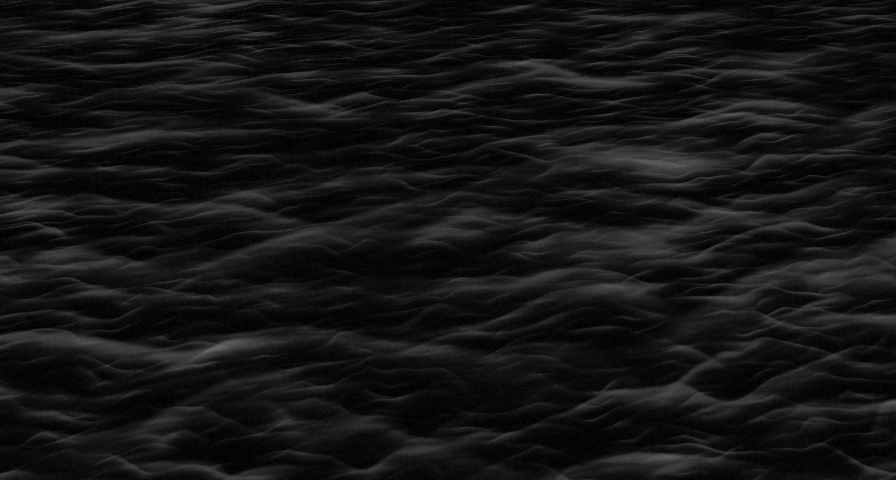
This texture is drawn by a WebGL 1 fragment shader. Its source:

```glsl
precision highp float;
// Dark, nearly black sea at night: wind waves with thin grey crests receding in perspective.

uniform vec2 u_resolution;

#define HORIZON 2.2        // height of the vanishing line
#define WAVE_SCALE vec2(3.8, 17.5)
#define NEAR_BEND 1.3      // bending of the crests at the bottom
#define FAR_BEND 0.75      // and at the top
#define LAYER_STEP 1.5     // size ratio of successive wave layers
#define LAYER_FADE 0.86
#define SWELL 0.75         // strength of the broad light bands
#define STREAKS 0.55
#define CONTRAST 1.3
#define TROUGH_GREY 0.018
#define CREST_GREY 1.0
#define GRAIN 0.026

float hash(vec2 p) {
  return fract(sin(dot(p, vec2(127.1, 311.7))) * 43758.5453);
}

float gradientDot(vec2 cell, vec2 offset) {
  float angle = 6.2832 * hash(cell);
  return dot(vec2(cos(angle), sin(angle)), offset);
}

// Gradient noise, roughly -0.7 to 0.7
float noise(vec2 p) {
  vec2 i = floor(p), f = fract(p);
  vec2 u = f * f * f * (f * (f * 6.0 - 15.0) + 10.0);
  vec2 e = vec2(1.0, 0.0);
  float low = mix(gradientDot(i, f), gradientDot(i + e, f - e), u.x);
  float high = mix(gradientDot(i + e.yx, f - e.yx), gradientDot(i + 1.0, f - 1.0), u.x);
  return mix(low, high, u.y);
}

// Rows of wavy crests: light swells up to each crest, then drops quickly behind it
float crestRows(vec2 s, float bend) {
  float phase = s.y + bend * noise(s * vec2(0.6, 0.35));
  phase += 0.3 * bend * noise(s * vec2(1.5, 0.5) + 31.0);
  float row = floor(phase), f = phase - row;
  float front = smoothstep(0.0, 0.9, f);
  float back = 1.0 - smoothstep(0.86, 1.0, f);
  float along = noise(vec2(s.x * 0.75 + 3.3 * row, row * 5.37 + 0.4));
  float strength = smoothstep(-0.3, 0.5, along);
  float sharp = mix(2.0, 6.0, hash(vec2(row, 4.0)));
  float glint = 0.6 * strength * pow(front, 30.0);
  return (pow(front, sharp) + glint) * back * strength;
}

// Layers from long waves to ripples, each with its own slant
float waves(vec2 q, float bend) {
  float light = 0.0, total = 0.0, amp = 1.0;
  for (int i = 0; i < 6; i++) {
    float layer = float(i);
    float slant = 0.18 + 0.4 * cos(2.4 * layer);
    vec2 s = vec2(q.x, q.y - slant * q.x) + 17.3 * layer;
    light += amp * crestRows(s, bend);
    total += amp;
    amp *= LAYER_FADE;
    q *= LAYER_STEP;
  }
  return light / total;
}

void main() {
  vec2 p = gl_FragCoord.xy / u_resolution.y;
  float centre = 0.5 * u_resolution.x / u_resolution.y;

  // Perspective: waves grow smaller and flatter towards the top
  float depth = 1.0 / (HORIZON - p.y);
  vec2 q = vec2((p.x - centre) * depth, depth) * WAVE_SCALE;
  float light = waves(q, mix(NEAR_BEND, FAR_BEND, p.y));

  // Broad swell falling to the right
  float swell = noise(vec2(p.x * 1.2, (p.y + 0.28 * p.x) * 4.5) + 2.6);
  light *= 1.0 + SWELL * swell;

  // Fine wind streaks, strongest on the near water
  vec2 wind = vec2(q.x, q.y - 0.3 * q.x);
  float streak = noise(wind * vec2(3.0, 5.0)) + noise(wind * vec2(5.0, 10.0));
  streak += 1.2 * (1.0 - p.y) * noise(wind * vec2(8.0, 21.0));
  light *= 1.0 + STREAKS * streak * (1.0 - 0.5 * p.y);

  float grey = TROUGH_GREY + CREST_GREY * pow(max(light, 0.0), CONTRAST);
  grey = min(grey, 0.13 + 0.35 * grey);
  grey += GRAIN * (hash(floor(p * 274.0)) - 0.5);
  gl_FragColor = vec4(vec3(grey), 1.0);
}
```
